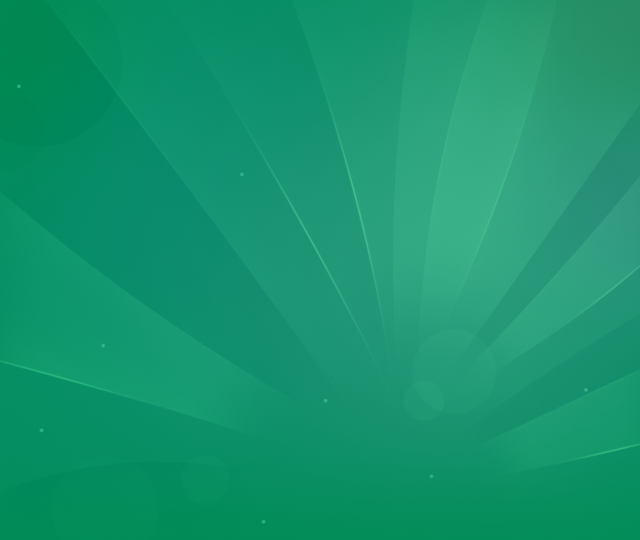
Reproduce this background procedurally as a WebGL 2 fragment shader.

```glsl
#version 300 es
precision highp float;

uniform vec2 u_resolution;
out vec4 outColor;

// Palette
const vec3 DEEP  = vec3(0.015, 0.555, 0.375);
const vec3 TEAL  = vec3(0.030, 0.550, 0.430);
const vec3 SEA   = vec3(0.120, 0.575, 0.460);
const vec3 MINT  = vec3(0.190, 0.640, 0.500);
const vec3 HAZE  = vec3(0.190, 0.580, 0.500);
const vec3 OLIVE = vec3(0.160, 0.550, 0.390);
const vec3 LEAF  = vec3(0.000, 0.550, 0.325);
const vec3 SHEEN = vec3(0.80, 1.00, 0.65);
const vec3 SPARK = vec3(0.25, 0.76, 0.58);

// Tuning, in units of canvas height
const float FOLD_WIDTH = 0.11;
const float GLINT_WIDTH = 0.0018;
const float GLINT_SPREAD = 0.24;
const float DOT_RADIUS = 0.0032;
const float GRAIN = 0.004;

// Folds: outer end, inner end, sideways bend
const int FOLDS = 15;
const vec2 OUTER[FOLDS] = vec2[](
  vec2(0.0, 0.331), vec2(0.0, 0.646), vec2(0.085, 1.0), vec2(0.347, 0.938),
  vec2(0.540, 1.0), vec2(0.767, 1.0), vec2(0.903, 1.0), vec2(1.032, 1.0),
  vec2(1.196, 0.823), vec2(1.196, 0.688), vec2(1.196, 0.517), vec2(1.196, 0.425),
  vec2(1.196, 0.320), vec2(1.196, 0.180), vec2(-0.008, 0.086));
const vec2 INNER[FOLDS] = vec2[](
  vec2(0.509, 0.180), vec2(0.594, 0.231), vec2(0.664, 0.218), vec2(0.710, 0.300),
  vec2(0.725, 0.308), vec2(0.735, 0.292), vec2(0.772, 0.300), vec2(0.802, 0.354),
  vec2(0.818, 0.289), vec2(0.833, 0.285), vec2(0.887, 0.295), vec2(0.841, 0.188),
  vec2(0.856, 0.162), vec2(0.910, 0.115), vec2(0.509, 0.115));
const float BEND[FOLDS] = float[](
  0.004, -0.019, 0.005, 0.010, 0.020, -0.020, -0.029, 0.020,
  0.0, 0.008, 0.009, -0.006, 0.0, 0.001, 0.043);

// Light on the counterclockwise and clockwise side of each fold
const vec2 LIGHT[FOLDS] = vec2[](
  vec2(0.0, 0.055), vec2(0.040, -0.010), vec2(-0.012, 0.030), vec2(0.0, 0.016),
  vec2(-0.010, 0.025), vec2(-0.008, 0.024), vec2(0.0, 0.030), vec2(0.040, 0.010),
  vec2(0.025, -0.025), vec2(-0.020, 0.035), vec2(0.025, -0.020), vec2(0.012, -0.012),
  vec2(-0.015, 0.035), vec2(0.025, -0.010), vec2(-0.018, 0.0));

// Bright rim of each fold: strength, place along it
const vec2 GLINT[FOLDS] = vec2[](
  vec2(0.13, 0.20), vec2(0.0), vec2(0.03, 0.25), vec2(0.14, 0.60),
  vec2(0.14, 0.55), vec2(0.0), vec2(0.03, 0.40), vec2(0.05, 0.55),
  vec2(0.0), vec2(0.02, 0.50), vec2(0.10, 0.18), vec2(0.0),
  vec2(0.03, 0.20), vec2(0.15, 0.20), vec2(0.0));

// Faint discs: centre, radius, strength
const int DISCS = 6;
const vec4 DISC[DISCS] = vec4[](
  vec4(0.194, 0.057, 0.099, 0.007), vec4(0.380, 0.112, 0.045, 0.012),
  vec4(0.841, 0.312, 0.078, 0.016), vec4(0.785, 0.258, 0.037, 0.018),
  vec4(0.069, 0.885, 0.157, -0.014), vec4(0.015, 0.754, 0.069, -0.006));

const int DOTS = 8;
const vec2 DOT[DOTS] = vec2[](
  vec2(0.035, 0.840), vec2(0.448, 0.677), vec2(0.191, 0.360), vec2(0.077, 0.203),
  vec2(0.603, 0.258), vec2(0.799, 0.118), vec2(0.488, 0.034), vec2(1.085, 0.278));

float hash(vec2 p) {
  vec3 q = fract(p.xyx * 0.1031);
  q += dot(q, q.yzx + 33.33);
  return fract((q.x + q.y) * q.z);
}

float blob(vec2 p, vec2 center, vec2 radius) {
  vec2 d = (p - center) / radius;
  return exp(-dot(d, d));
}

vec3 backdrop(vec2 p) {
  vec3 c = mix(DEEP, TEAL, blob(p, vec2(0.36, 0.62), vec2(0.34, 0.38)));
  c = mix(c, SEA, blob(p, vec2(0.80, 0.48), vec2(0.42, 0.36)));
  c = mix(c, MINT, 0.9 * blob(p, vec2(0.92, 0.66), vec2(0.26, 0.36)));
  c = mix(c, HAZE, 0.85 * blob(p, vec2(1.17, 0.62), vec2(0.17, 0.20)));
  c = mix(c, OLIVE, 0.9 * blob(p, vec2(1.17, 0.97), vec2(0.24, 0.20)));
  c = mix(c, LEAF, blob(p, vec2(0.0, 0.95), vec2(0.20, 0.26)));
  return mix(c, LEAF, 0.7 * blob(p, vec2(0.5, -0.03), vec2(1.8, 0.13)));
}

// Light of one curved fold: soft on both sides, sharp at its edge
float foldLight(vec2 p, int i, float aa) {
  vec2 span = INNER[i] - OUTER[i];
  vec2 dir = normalize(span);
  float t = dot(p - OUTER[i], dir) / length(span);
  float arc = 4.0 * t * (1.0 - t) * BEND[i];
  float s = dot(p - OUTER[i], vec2(-dir.y, dir.x)) - arc;
  float side = mix(LIGHT[i].x, LIGHT[i].y, smoothstep(-aa, aa, s));
  float fade = smoothstep(-0.15, 0.15, t) * (1.0 - smoothstep(0.65, 1.0, t));
  float along = (t - GLINT[i].y) / GLINT_SPREAD;
  float across = s / max(GLINT_WIDTH, 0.6 * aa);
  float rim = GLINT[i].x * exp(-along * along - across * across);
  return side * exp(-abs(s) / FOLD_WIDTH) * fade + rim;
}

void main() {
  vec2 p = gl_FragCoord.xy / u_resolution.y;
  float aa = 1.0 / u_resolution.y;
  vec3 color = backdrop(p);
  for (int i = 0; i < FOLDS; i++) color += SHEEN * foldLight(p, i, aa);
  for (int i = 0; i < DISCS; i++) {
    float d = length(p - DISC[i].xy) - DISC[i].z;
    color += SHEEN * DISC[i].w * (1.0 - smoothstep(-aa, aa, d));
  }
  for (int i = 0; i < DOTS; i++) {
    float d = length(p - DOT[i]) - DOT_RADIUS;
    color = mix(color, SPARK, 0.7 * (1.0 - smoothstep(-aa, aa, d)));
  }
  // Fine grain against banding
  color += GRAIN * (hash(floor(p * 432.0)) - 0.5);
  outColor = vec4(clamp(color, 0.0, 1.0), 1.0);
}
```
